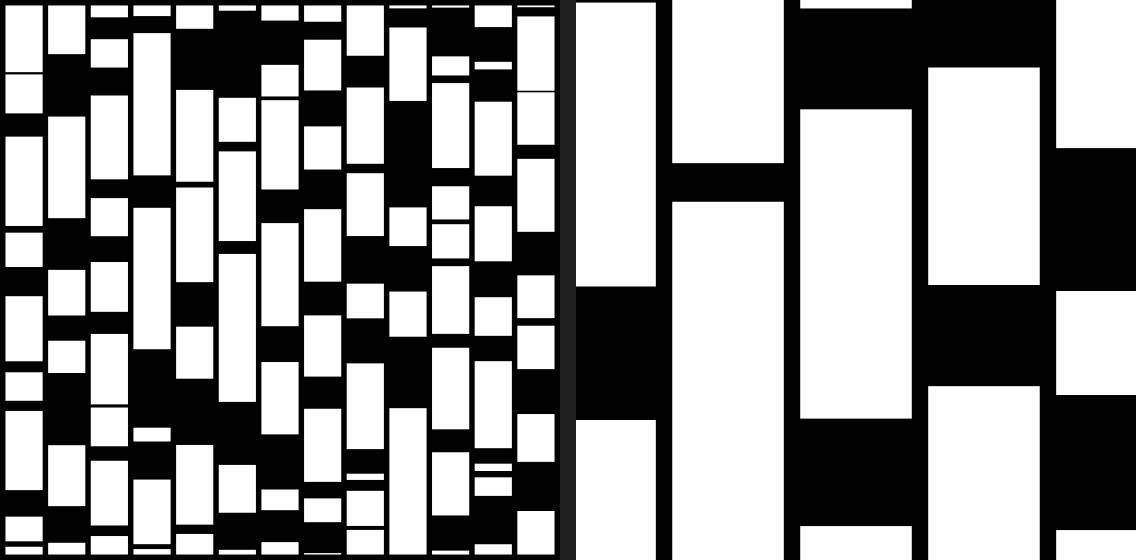
Left, the full canvas; right, a detail of the centre.
Write a WebGL 1 fragment shader that draws this pattern.

```glsl
precision highp float;
// Thirteen black-framed columns of white bars with random lengths and gaps.

uniform vec2 u_resolution;

const float COLUMNS = 13.0;
const float FRAME = 5.0 / 512.0;
const float PITCH = (1.0 - FRAME) / COLUMNS;
const int MAX_BARS = 8;
const vec3 INK = vec3(0.008);
const vec3 PAPER = vec3(1.0);

float hash(vec2 p) {
    vec3 q = fract(vec3(p.xyx) * 0.1031);
    q += dot(q, q.yzx + 33.33);
    return fract((q.x + q.y) * q.z);
}

// Share of a pixel of the given width, centred on x, inside [low, high].
float coverage(float x, float low, float high, float pixel) {
    float overlap = min(high, x + 0.5 * pixel) - max(low, x - 0.5 * pixel);
    return clamp(overlap / pixel, 0.0, 1.0);
}

// Relative lengths of one bar (x) and the gap after it (y).
vec2 barAndGap(float column, float index) {
    float bar = hash(vec2(column + 3.0, index * 2.0 + 11.0));
    float gap = hash(vec2(column + 57.0, index * 2.0 + 24.0));
    return vec2(mix(0.1, 1.9, bar), mix(0.02, 1.05, gap));
}

float barCount(float column) {
    return 4.0 + floor(4.99 * hash(vec2(column + 19.0, 71.0)));
}

// Bars fill a ring of length 1, so each column wraps from bottom to top.
float columnBars(float depth, float column, float pixel) {
    float count = barCount(column);
    float total = 0.0;
    for (int i = 0; i < MAX_BARS; i++) {
        if (float(i) >= count) break;
        vec2 lengths = barAndGap(column, float(i));
        total += lengths.x + lengths.y;
    }

    // The seam usually cuts the first bar, and sometimes the gap after it.
    float seam = 1.18 * hash(vec2(column + 83.0, 5.0));
    float start = -seam * barAndGap(column, 0.0).x / total;
    float white = 0.0;
    for (int i = 0; i < MAX_BARS; i++) {
        if (float(i) >= count) break;
        vec2 lengths = barAndGap(column, float(i)) / total;
        float end = start + lengths.x;
        white += coverage(depth, start, end, pixel);
        white += coverage(depth, start + 1.0, end + 1.0, pixel);
        start = end + lengths.y;
    }
    return min(white, 1.0);
}

void main() {
    vec2 uv = gl_FragCoord.xy / u_resolution;
    vec2 pixel = 1.0 / u_resolution;

    // Columns
    float across = uv.x - 0.5 * FRAME;
    float column = floor(across / PITCH);
    float localX = across - column * PITCH;
    float white = coverage(localX, 0.5 * FRAME, PITCH - 0.5 * FRAME, pixel.x);

    // Bars inside the frame, measured downwards from the top
    float span = 1.0 - 2.0 * FRAME;
    float depth = (1.0 - FRAME - uv.y) / span;
    white *= columnBars(depth, column, pixel.y / span);
    white *= coverage(uv.y, FRAME, 1.0 - FRAME, pixel.y);

    gl_FragColor = vec4(mix(INK, PAPER, white), 1.0);
}
```
